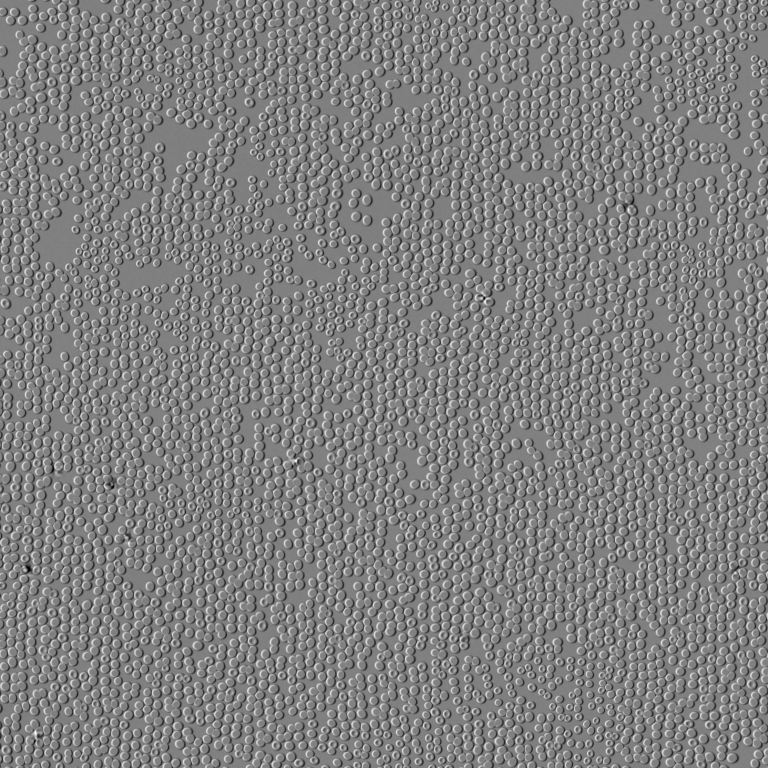
Give the GLSL for this texture, as a three.js fragment shader.

```glsl
// Grey relief field of thousands of small round cells, lit from the left.
// Cells sit in wavering, randomly shifted columns with gaps set by noise; each
// is shaded by the slope of its rim, and neighbours blend where they touch.

#define GRID vec2(75.0, 76.0)
#define RADIUS 0.5
#define JITTER vec2(0.56, 0.5)
#define RIM_WIDTH 0.2
#define RELIEF 0.35
#define OUTLINE 0.07
#define DIMPLE_RELIEF 0.2
#define BASE_GREY 0.5
#define GRAIN 0.016
#define LIGHT_DIR vec2(-0.97, 0.24)

varying vec2 vUv;

float hash(vec2 p) {
  vec3 q = fract(vec3(p.xyx) * 0.1031);
  q += dot(q, q.yzx + 33.33);
  return fract((q.x + q.y) * q.z);
}

vec2 hash2(vec2 p) {
  return vec2(hash(p + 17.3), hash(p + 61.7));
}

float noise(vec2 p) {
  vec2 i = floor(p);
  vec2 f = fract(p);
  f = f * f * (3.0 - 2.0 * f);
  return mix(mix(hash(i), hash(i + vec2(1.0, 0.0)), f.x),
             mix(hash(i + vec2(0.0, 1.0)), hash(i + 1.0), f.x), f.y);
}

float bell(float x) {
  return exp(-x * x);
}

// Chance that a cell exists: small ragged gaps, more of them higher up
float presence(vec2 uv) {
  float n = 0.5 * noise(uv * vec2(24.0, 22.0) + 4.0) + 0.5 * noise(uv * 45.0);
  float bare = mix(0.12, 0.31, smoothstep(0.15, 0.75, uv.y));
  return 0.96 * smoothstep(bare - 0.2, bare + 0.2, n);
}

// Patches where cells are smaller and often dimpled
float crowding(vec2 uv) {
  return smoothstep(0.68, 0.92, noise(uv * 9.0 + 31.0));
}

// Signed slope shading of one cell, from the offset to its centre
float cellShade(vec2 offset, float radius, float dimple) {
  float d = length(offset);
  float facing = dot(offset / max(d, 0.001), LIGHT_DIR);
  float t = d / radius;
  float rim = bell((t - 0.87) / RIM_WIDTH) * RELIEF;
  float pit = bell((t - 0.34) / 0.2) * DIMPLE_RELIEF * dimple;
  float outline = bell((t - 0.74) / 0.17) - bell((t - 1.02) / 0.17);
  return facing * (rim - pit) + OUTLINE * outline;
}

float cellField(vec2 uv) {
  // Bend the columns gently, then find the column and row
  vec2 bend = vec2(noise(uv * 6.0 + 9.0), noise(uv * 6.0 + 52.0)) - 0.5;
  vec2 g = (uv + 0.013 * bend) * GRID + 20.0;
  float column = floor(g.x);
  float total = 0.0;
  float weights = 1e-9;
  for (int i = -1; i <= 1; i++) {
    float x = column + float(i);
    float shift = 0.5 * mod(x, 2.0) + 0.4 * hash(vec2(x, 3.0));
    float row = floor(g.y - shift);
    for (int j = -1; j <= 1; j++) {
      vec2 id = vec2(x, row + float(j));
      vec2 centre = id + vec2(0.5, 0.5 + shift) + JITTER * (hash2(id) - 0.5);
      vec2 home = (centre - 20.0) / GRID;
      if (hash(id + 5.1) > presence(home)) continue;
      float crowd = crowding(home);
      vec2 offset = (g - centre) * vec2(GRID.y / GRID.x, 1.0);
      // Slightly oval outline of varying size
      float turn = 6.2832 * hash(id + 8.8);
      float oval = dot(offset, vec2(cos(turn), sin(turn)));
      float radius = RADIUS * mix(0.9, 1.06, hash(id + 2.4)) * (1.0 - 0.14 * crowd);
      radius *= 0.95 + 0.1 * oval * oval / max(dot(offset, offset), 0.001);
      float dimple = step(0.9 - 0.5 * crowd, hash(id + 71.0));
      float w = exp(-16.0 * length(offset) / radius * RADIUS);
      total += w * cellShade(offset, radius, dimple);
      weights += w;
    }
  }
  return total / weights;
}

// Rare rough specks of debris
float debris(vec2 uv) {
  vec2 p = uv * 9.0;
  vec2 id = floor(p);
  vec2 centre = 0.3 + 0.4 * hash2(id + 90.0);
  float d = length(fract(p) - centre);
  float rough = noise(uv * 260.0) - 0.5;
  return step(0.9, hash(id + 40.0)) * bell(d / 0.07) * rough;
}

void main() {
  float grey = BASE_GREY + cellField(vUv) + debris(vUv);
  grey += 0.012 * (noise(vUv * 4.0) - 0.5);
  grey += GRAIN * (noise(vUv * 400.0) - 0.5);
  gl_FragColor = vec4(vec3(clamp(grey, 0.0, 1.0)), 1.0);
}
```
